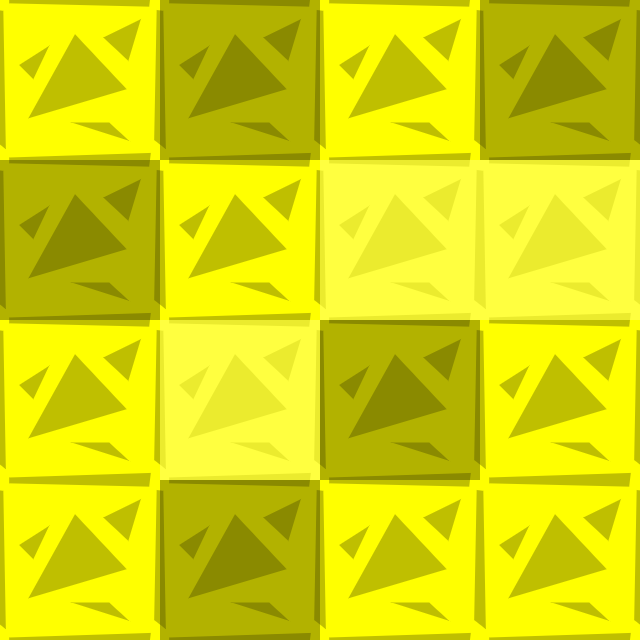
This pattern is drawn by a WebGL 2 fragment shader. Its source:

```glsl
#version 300 es
precision highp float;
// Draws a four by four board of yellow tiles with triangular shards and slanted seams.

uniform vec2 u_resolution;
out vec4 fragColor;

const float TILES = 4.0;
const float TILE_SIZE = 192.0; // design units along a tile side

const vec3 BRIGHT = vec3(1.0, 1.0, 0.0);
const vec3 BRIGHT_SHADE = vec3(0.75, 0.75, 0.0);
const vec3 DARK = vec3(0.70, 0.70, 0.0);
const vec3 DARK_SHADE = vec3(0.54, 0.54, 0.0);
const vec3 PALE = vec3(1.0, 1.0, 0.25);
const vec3 PALE_SHADE = vec3(0.92, 0.92, 0.18);

// Tone of each tile by row from the top: 0 bright, 1 dark, 2 pale
const int TONES[16] = int[16](
    0, 1, 0, 1,
    1, 0, 2, 2,
    0, 2, 1, 0,
    0, 1, 0, 0);

// Signed distance to the line a-b, negative on its clockwise side (y down)
float edge(vec2 p, vec2 a, vec2 b) {
    vec2 along = normalize(b - a);
    return dot(p - a, vec2(along.y, -along.x));
}

float triangle(vec2 p, vec2 a, vec2 b, vec2 c) {
    return max(max(edge(p, a, b), edge(p, b, c)), edge(p, c, a));
}

float quad(vec2 p, vec2 a, vec2 b, vec2 c, vec2 d) {
    return max(max(edge(p, a, b), edge(p, b, c)),
               max(edge(p, c, d), edge(p, d, a)));
}

// Four shards inside a tile
float shards(vec2 p) {
    float d = triangle(p, vec2(90, 41), vec2(152, 107), vec2(34, 142));
    d = min(d, triangle(p, vec2(59, 55), vec2(40, 95), vec2(23, 78)));
    d = min(d, triangle(p, vec2(169, 23), vec2(154, 73), vec2(124, 45)));
    return min(d, triangle(p, vec2(86, 147), vec2(131, 147), vec2(155, 169)));
}

// Slanted strips that straddle the tile borders
float seams(vec2 p) {
    vec2 wrapped = p - TILE_SIZE * step(0.5 * TILE_SIZE, p);
    float across = quad(vec2(p.x, wrapped.y),
        vec2(11, -3), vec2(181, -8.5), vec2(179, 8), vec2(11, 4));
    float down = quad(vec2(wrapped.x, p.y),
        vec2(-4, 12), vec2(4, 13), vec2(7, 179), vec2(-7, 168));
    return min(across, down);
}

vec3 tileColor(int tone, float shade) {
    if (tone == 1) return mix(DARK, DARK_SHADE, shade);
    if (tone == 2) return mix(PALE, PALE_SHADE, shade);
    return mix(BRIGHT, BRIGHT_SHADE, shade);
}

void main() {
    vec2 uv = gl_FragCoord.xy / u_resolution;
    vec2 grid = vec2(uv.x, 1.0 - uv.y) * TILES; // rows run downward
    ivec2 cell = ivec2(clamp(floor(grid), 0.0, TILES - 1.0));
    vec2 p = fract(grid) * TILE_SIZE;

    float pixel = TILES * TILE_SIZE / min(u_resolution.x, u_resolution.y);
    float d = min(shards(p), seams(p));
    float shade = clamp(0.5 - d / pixel, 0.0, 1.0);

    int tone = TONES[cell.y * int(TILES) + cell.x];
    fragColor = vec4(tileColor(tone, shade), 1.0);
}
```
